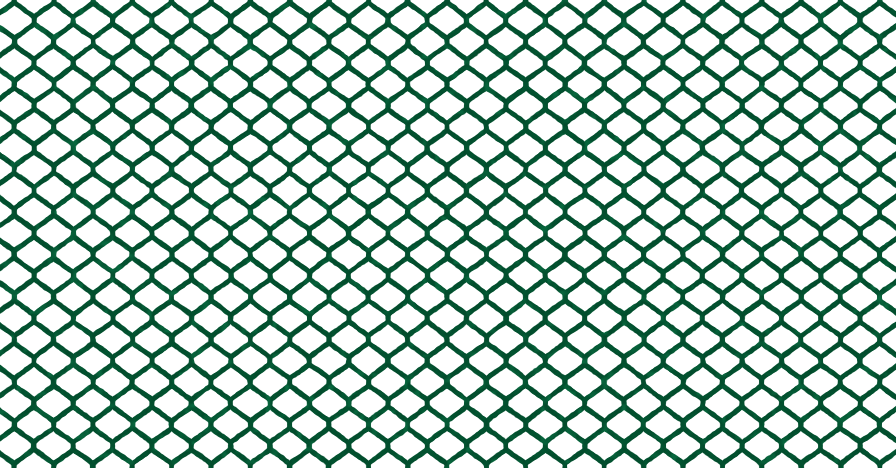
Give the GLSL for this pattern, as a Shadertoy shader.

```glsl
// Green chain-link netting with rough, fibrous strands on a white ground.

#define REPEATS vec2(22.78, 11.0)      // meshes across and down
#define KNOT_PHASE vec2(0.365, 0.02)   // first knot, in meshes
#define STRAND_RADIUS 0.0055           // canvas heights
#define KNOT_HALF_LENGTH 0.0076        // upright link at each knot
#define KNOT_BLEND 0.0022              // fillet where strands join
#define ROUGHNESS 0.0024               // raggedness of the edges
#define WOBBLE 0.0016                  // drift of strands between meshes
#define GRAIN 150.0                    // fibre bumps per canvas height
#define STRAND_COLOR vec3(0.008, 0.310, 0.180)
#define LIGHT_COLOR vec3(0.030, 0.390, 0.235)
#define GROUND_COLOR vec3(1.0)

float hash(vec2 p) {
    vec3 q = fract(vec3(p.xyx) * 0.1031);
    q += dot(q, q.yzx + 33.33);
    return fract((q.x + q.y) * q.z);
}

float valueNoise(vec2 p) {
    vec2 cell = floor(p), f = fract(p);
    f = f * f * (3.0 - 2.0 * f);
    vec2 right = vec2(1.0, 0.0), up = vec2(0.0, 1.0);
    return mix(mix(hash(cell), hash(cell + right), f.x),
               mix(hash(cell + up), hash(cell + 1.0), f.x), f.y);
}

float segmentDistance(vec2 p, vec2 a, vec2 b) {
    vec2 ap = p - a, ab = b - a;
    return length(ap - ab * clamp(dot(ap, ab) / dot(ab, ab), 0.0, 1.0));
}

float smoothMin(float a, float b, float k) {
    float h = max(k - abs(a - b), 0.0) / k;
    return min(a, b) - 0.25 * h * h * k;
}

// Distance to the centre lines: slanted strands joined by upright links.
float meshDistance(vec2 p, vec2 mesh) {
    vec2 local = p / mesh - KNOT_PHASE;
    vec2 q = abs(local - floor(local + 0.5)) * mesh;   // fold about the knot
    vec2 corner = 0.5 * mesh;
    vec2 lower = vec2(0.0, KNOT_HALF_LENGTH);
    vec2 upper = corner - lower;
    float slant = segmentDistance(q, lower, upper);
    float links = min(segmentDistance(q, vec2(0.0), lower),
                      segmentDistance(q, upper, corner));
    return smoothMin(slant, links, KNOT_BLEND);
}

void mainImage(out vec4 fragColor, in vec2 fragCoord) {
    vec2 p = fragCoord / iResolution.y;
    vec2 mesh = vec2(iResolution.x / iResolution.y, 1.0) / REPEATS;

    // Slight bends that differ from mesh to mesh
    vec2 bend = vec2(valueNoise(p * 32.0), valueNoise(p * 32.0 + 71.0)) - 0.5;
    float d = meshDistance(p + WOBBLE * bend, mesh);

    // Ragged edges from fine and coarse fibre noise
    float fibre = valueNoise(p * GRAIN);
    float tufts = valueNoise(p * GRAIN * 0.45 + 19.0);
    d -= STRAND_RADIUS + ROUGHNESS * (0.6 * fibre + 0.4 * tufts - 0.5);

    // Uneven dye, paler in small patches
    float patches = valueNoise(p * 75.0 + 43.0);
    vec3 strand = mix(STRAND_COLOR, LIGHT_COLOR, smoothstep(0.55, 1.0, patches));
    strand *= 0.93 + 0.14 * fibre;

    float edge = 0.65 / iResolution.y;
    float coverage = 1.0 - smoothstep(-edge, edge, d);
    fragColor = vec4(mix(GROUND_COLOR, strand, coverage), 1.0);
}
```
